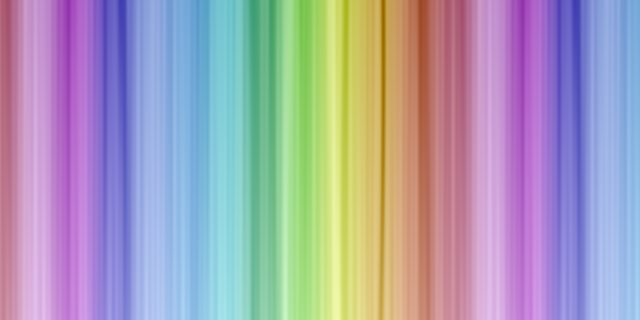
Reproduce this background procedurally as a WebGL 2 fragment shader.

```glsl
#version 300 es
precision highp float;
// Soft vertical curtains of light running through a repeating pastel spectrum.

#define PERIOD 0.7096       // width of one full spectrum
#define TOP_SHADE -0.11     // tone at the upper edge
#define BOTTOM_TINT 0.13    // tone at the lower edge
#define FINE_STRENGTH 0.026 // contrast of the thin fibres
#define FINE_LAYERS 6
#define SWAY 0.003          // slow sideways drift of the bands

uniform vec2 u_resolution;
out vec4 outColor;

const float TAU = 6.2831853;
const int HUES = 12;
const int BANDS = 15;

// Evenly spaced hues: rose, lilac, violet, blue, cyan, green, yellow, orange
const vec3 SPECTRUM[HUES] = vec3[HUES](
    vec3(0.74, 0.46, 0.54), vec3(0.80, 0.62, 0.84),
    vec3(0.76, 0.48, 0.84), vec3(0.52, 0.50, 0.84),
    vec3(0.58, 0.67, 0.88), vec3(0.53, 0.72, 0.89),
    vec3(0.52, 0.82, 0.85), vec3(0.48, 0.76, 0.60),
    vec3(0.60, 0.85, 0.46), vec3(0.82, 0.86, 0.42),
    vec3(0.84, 0.73, 0.42), vec3(0.80, 0.56, 0.46));

// Broad bands: centre, half width, tone (negative is deeper, positive paler)
const vec3 BAND[BANDS] = vec3[BANDS](
    vec3(0.010, 0.006, -0.10), vec3(0.048, 0.012, 0.08),
    vec3(0.102, 0.016, -0.22), vec3(0.159, 0.010, -0.17),
    vec3(0.193, 0.008, -0.28), vec3(0.241, 0.010, 0.10),
    vec3(0.312, 0.012, -0.15), vec3(0.397, 0.010, -0.20),
    vec3(0.430, 0.007, -0.15), vec3(0.449, 0.010, 0.20),
    vec3(0.471, 0.006, -0.12), vec3(0.521, 0.008, 0.22),
    vec3(0.540, 0.005, -0.18), vec3(0.596, 0.004, -0.40),
    vec3(0.661, 0.012, -0.24));

vec3 spectrum(float phase) {
    float position = fract(phase) * float(HUES);
    int index = int(position) % HUES;
    return mix(SPECTRUM[index], SPECTRUM[(index + 1) % HUES],
               smoothstep(0.0, 1.0, fract(position)));
}

// Sum of soft bands, wrapped so that they repeat with the spectrum
float bandTone(float x, float y) {
    float tone = 0.0;
    for (int i = 0; i < BANDS; i++) {
        float sway = SWAY * sin(2.5 * y + 1.9 * float(i));
        float offset = x - BAND[i].x - sway;
        offset = (offset - PERIOD * round(offset / PERIOD)) / BAND[i].y;
        tone += BAND[i].z * exp(-offset * offset);
    }
    return tone * mix(0.75, 1.12, y);
}

// Thin fibres from layered sines that slowly change along their length
float fineTone(float phase, float y) {
    float tone = 0.0;
    for (int i = 0; i < FINE_LAYERS; i++) {
        float layer = float(i);
        float cycles = 23.0 + 13.0 * layer;
        float drift = 0.8 * sin(2.2 * y + 1.7 * layer);
        tone += sin(TAU * cycles * phase + 2.4 * layer * layer + drift)
              / (1.0 + 0.25 * layer);
    }
    return FINE_STRENGTH * tone;
}

void main() {
    vec2 uv = gl_FragCoord.xy / u_resolution;
    float phase = uv.x / PERIOD;

    float tone = mix(BOTTOM_TINT, TOP_SHADE, uv.y);
    tone += bandTone(uv.x, uv.y) + fineTone(phase, uv.y);

    // Deep tones gain saturation while pale tones move towards white
    vec3 color = spectrum(phase);
    color += tone * (1.25 - color);
    outColor = vec4(clamp(color, 0.0, 1.0), 1.0);
}
```
